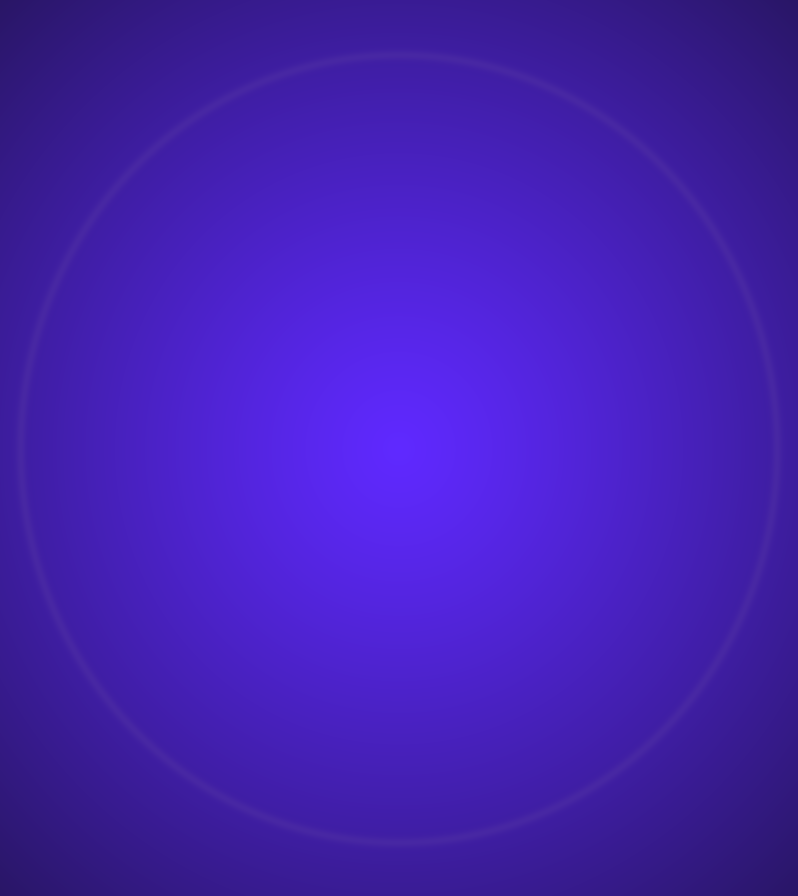
Write a Shadertoy shader that draws this background.

```glsl
// A violet glow that darkens smoothly from the centre to the corners,
// crossed by one faint, soft elliptical ring. Both share the same ellipse:
// the glow is a power falloff of its radius, the ring its distance band.

#define CENTER       vec2(0.5, 0.499)
#define RING_RADII   vec2(0.474, 0.4395)
#define RING_WIDTH   0.0055
#define RING_OPACITY 0.10
#define GLOW_REACH   1.55
#define GLOW_POWER   1.15
#define CORE_COLOR   vec3(0.373, 0.160, 1.000)
#define EDGE_COLOR   vec3(0.160, 0.085, 0.400)
#define RING_COLOR   vec3(0.600, 0.500, 0.650)

// Approximate signed distance to an axis-aligned ellipse.
float ellipseDistance(vec2 p, vec2 radii) {
    float level = length(p / radii);
    float slope = length(p / (radii * radii));
    return level * (level - 1.0) / max(slope, 1e-4);
}

void mainImage(out vec4 fragColor, in vec2 fragCoord) {
    // Centred coordinates in units of the canvas height
    vec2 aspect = vec2(iResolution.x / iResolution.y, 1.0);
    vec2 p = (fragCoord / iResolution.xy - CENTER) * aspect;
    vec2 radii = RING_RADII * aspect;

    // Radial glow
    float falloff = pow(length(p / radii) / GLOW_REACH, GLOW_POWER);
    vec3 color = mix(CORE_COLOR, EDGE_COLOR, min(falloff, 1.0));

    // Soft ring
    float offset = ellipseDistance(p, radii) / RING_WIDTH;
    color = mix(color, RING_COLOR, RING_OPACITY * exp(-offset * offset));

    fragColor = vec4(color, 1.0);
}
```
